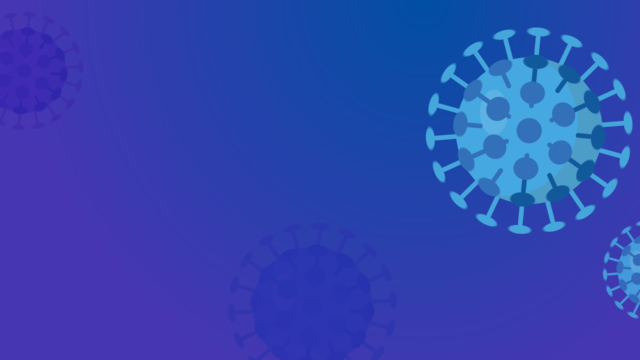
Reproduce this background procedurally as a Shadertoy shader.

```glsl
const float TAU = 6.2831853;

// Backdrop glow
const vec2 GLOW_CENTRE = vec2(1.18, 1.0);
const float GLOW_RADIUS = 1.16;
const float GLOW_RIGHT_STRETCH = 1.25;
const vec3 GLOW_BLUE = vec3(0.0, 0.31, 0.64);
const vec3 EDGE_VIOLET = vec3(0.28, 0.21, 0.70);

// Virus proportions, in body radii: half sizes are (radial, tangential)
const float SPIKE_COUNT = 18.0, RIM_COUNT = 12.0, INNER_COUNT = 6.0;
const float SPIKE_TURN = 0.079, RIM_TURN = 0.428, INNER_TURN = 0.436;
const float SPIKE_REACH = 1.352, RIM_REACH = 0.943, INNER_REACH = 0.518;
const vec2 SPIKE_CAP = vec2(0.060, 0.152);
const vec2 RIM_KNOB = vec2(0.097, 0.170);
const vec2 INNER_KNOB = vec2(0.155, 0.170);
const float CENTRE_KNOB = 0.172;
const float STEM_HALF_WIDTH = 0.032;
const vec2 LIT_OFFSET = vec2(-0.34, 0.11);
const vec2 SHINE_CENTRE = vec2(-0.48, 0.25);
const vec2 SHINE_SIZE = vec2(0.19, 0.31);
const float SHADE_ANGLE = -0.096;

struct Palette {
    vec3 spike, body, shade, shine, knob, darkKnob;
    float opacity;
};

const Palette CYAN = Palette(
    vec3(0.27, 0.65, 0.86), vec3(0.27, 0.66, 0.88), vec3(0.30, 0.62, 0.79),
    vec3(0.36, 0.70, 0.89), vec3(0.20, 0.44, 0.73), vec3(0.07, 0.35, 0.61), 1.0);
const Palette INDIGO = Palette(
    vec3(0.17, 0.20, 0.68), vec3(0.16, 0.20, 0.70), vec3(0.16, 0.20, 0.69),
    vec3(0.18, 0.21, 0.70), vec3(0.14, 0.19, 0.69), vec3(0.13, 0.18, 0.68), 0.7);
const Palette VIOLET = Palette(
    vec3(0.24, 0.17, 0.67), vec3(0.24, 0.16, 0.70), vec3(0.23, 0.16, 0.69),
    vec3(0.25, 0.17, 0.71), vec3(0.20, 0.14, 0.68), vec3(0.17, 0.13, 0.67), 0.8);

// Rotates p into the nearest of count sectors, so that +x points outwards
vec2 foldSector(vec2 p, float count, float turn, out float sectorAngle) {
    float stepAngle = TAU / count;
    float angle = atan(p.y, p.x);
    sectorAngle = turn + stepAngle * floor((angle - turn) / stepAngle + 0.5);
    return length(p) * vec2(cos(angle - sectorAngle), sin(angle - sectorAngle));
}

float ellipse(vec2 p, vec2 halfSize) {
    return (length(p / halfSize) - 1.0) * min(halfSize.x, halfSize.y);
}

// Rounded bar along x
float stem(vec2 p, float from, float to) {
    return length(vec2(p.x - clamp(p.x, from, to), p.y)) - STEM_HALF_WIDTH;
}

float fill(float d, float blur) {
    return smoothstep(blur, -blur, d);
}

vec3 paintVirus(vec3 backdrop, vec2 uv, vec2 centre, float radius, Palette ink) {
    vec2 p = (uv - centre) / radius;
    float blur = 0.9 / (iResolution.y * radius);
    float sectorAngle;
    vec3 col = backdrop;

    // Outer spikes
    vec2 q = foldSector(p, SPIKE_COUNT, SPIKE_TURN, sectorAngle);
    float d = min(stem(q, 0.9, SPIKE_REACH),
                  ellipse(q - vec2(SPIKE_REACH, 0.0), SPIKE_CAP));
    col = mix(col, ink.spike, fill(d, blur));

    // Body with a shaded crescent and a shine
    float lit = fill(length(p - LIT_OFFSET) - 1.0, blur);
    vec3 skin = mix(ink.shade, ink.body, lit);
    skin = mix(skin, ink.shine, fill(ellipse(p - SHINE_CENTRE, SHINE_SIZE), blur));
    col = mix(col, skin, fill(length(p) - 1.0, blur));

    // Rim knobs, darker on the shaded side
    q = foldSector(p, RIM_COUNT, RIM_TURN, sectorAngle);
    d = min(stem(q, 0.67, RIM_REACH),
            ellipse(q - vec2(RIM_REACH, 0.0), RIM_KNOB));
    float shaded = step(-0.1, cos(sectorAngle - SHADE_ANGLE));
    col = mix(col, mix(ink.knob, ink.darkKnob, shaded), fill(d, blur));

    // Front knobs
    q = foldSector(p, INNER_COUNT, INNER_TURN, sectorAngle);
    d = min(stem(q, 0.34, INNER_REACH),
            ellipse(q - vec2(INNER_REACH, 0.0), INNER_KNOB));
    d = min(d, length(p) - CENTRE_KNOB);
    col = mix(col, ink.knob, fill(d, blur));

    return mix(backdrop, col, ink.opacity);
}

void mainImage(out vec4 fragColor, in vec2 fragCoord) {
    vec2 uv = fragCoord / iResolution.y;

    // Radial backdrop
    vec2 away = uv - GLOW_CENTRE;
    away.x *= away.x > 0.0 ? GLOW_RIGHT_STRETCH : 1.0;
    vec3 col = mix(GLOW_BLUE, EDGE_VIOLET, min(length(away) / GLOW_RADIUS, 1.0));

    // Faint viruses behind, bright ones in front
    col = paintVirus(col, uv, vec2(0.067, 0.803), 0.1165, VIOLET);
    col = paintVirus(col, uv, vec2(0.868, 0.148), 0.1660, INDIGO);
    Palette distant = CYAN;
    distant.opacity = 0.88;
    col = paintVirus(col, uv, vec2(1.817, 0.248), 0.1010, distant);
    col = paintVirus(col, uv, vec2(1.470, 0.637), 0.2037, CYAN);

    fragColor = vec4(col, 1.0);
}
```
